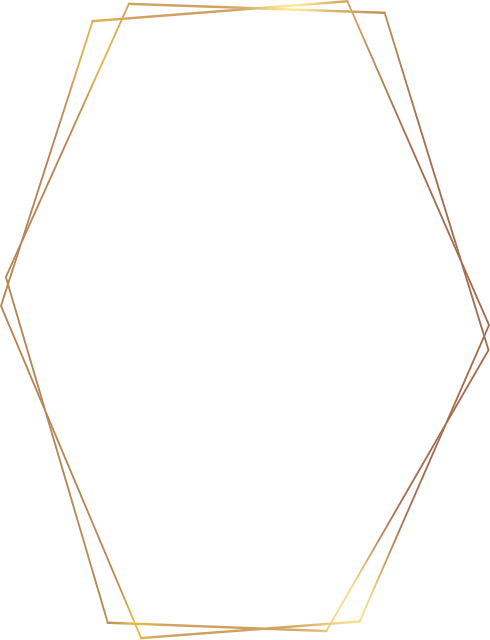
Reproduce this background procedurally as a Shadertoy shader.

```glsl
#define SIDE_WIDTH 0.0029
#define CAP_WIDTH 0.0038
#define PAPER vec3(1.0)
#define BRONZE vec3(0.71, 0.52, 0.33)
#define ROSE vec3(0.64, 0.43, 0.31)
#define TAN vec3(0.81, 0.63, 0.38)
#define GOLD vec3(0.89, 0.73, 0.28)
#define PALE vec3(1.0, 0.91, 0.58)

// Corners run clockwise from the upper left, in fractions of the canvas
const vec2 FRAME_A[6] = vec2[6](
    vec2(0.189, 0.967), vec2(0.709, 0.998), vec2(0.998, 0.492),
    vec2(0.734, 0.029), vec2(0.288, 0.003), vec2(0.002, 0.522));
const vec2 FRAME_B[6] = vec2[6](
    vec2(0.263, 0.994), vec2(0.785, 0.980), vec2(0.997, 0.453),
    vec2(0.666, 0.014), vec2(0.220, 0.027), vec2(0.012, 0.567));

float segmentDistance(vec2 p, vec2 a, vec2 b) {
    vec2 ap = p - a, ab = b - a;
    return length(ap - ab * clamp(dot(ap, ab) / dot(ab, ab), 0.0, 1.0));
}

// Antialiased coverage of a hexagon outline
float outline(vec2 uv, vec2 corners[6]) {
    vec2 scale = vec2(iResolution.x / iResolution.y, 1.0);
    float coverage = 0.0;
    for (int i = 0; i < 6; i++) {
        vec2 a = corners[i] * scale;
        vec2 b = corners[(i + 1) % 6] * scale;
        // The nearly level caps are slightly heavier than the sides
        float flatness = step(abs(b.y - a.y), 0.1);
        float halfWidth = 0.5 * mix(SIDE_WIDTH, CAP_WIDTH, flatness);
        float inside = halfWidth - segmentDistance(uv * scale, a, b);
        coverage = max(coverage, clamp(0.5 + inside * iResolution.y, 0.0, 1.0));
    }
    return coverage;
}

float glow(vec2 uv, vec2 center, vec2 radius) {
    vec2 q = (uv - center) / radius;
    return exp(-dot(q, q));
}

// Metallic tint: bronze sides, tan caps and bright highlights
vec3 metal(vec2 uv) {
    vec3 tint = mix(BRONZE, ROSE, smoothstep(0.5, 0.9, uv.x));
    float caps = smoothstep(0.24, 0.48, abs(uv.y - 0.5));
    tint = mix(tint, TAN, caps * (1.0 - 0.6 * smoothstep(0.7, 0.83, uv.x)));
    tint = mix(tint, BRONZE, glow(uv, vec2(0.20, 0.07), vec2(0.06, 0.10)));
    tint = mix(tint, GOLD, glow(uv, vec2(0.20, 0.92), vec2(0.06, 0.07)));
    tint = mix(tint, GOLD, glow(uv, vec2(0.285, 0.025), vec2(0.04, 0.05)));
    tint = mix(tint, PALE, glow(uv, vec2(0.595, 0.99), vec2(0.075, 0.05)));
    return mix(tint, PALE, 0.9 * glow(uv, vec2(0.72, 0.05), vec2(0.09, 0.09)));
}

void mainImage(out vec4 fragColor, in vec2 fragCoord) {
    vec2 uv = fragCoord / iResolution.xy;
    float lines = max(outline(uv, FRAME_A), outline(uv, FRAME_B));
    fragColor = vec4(mix(PAPER, metal(uv), lines), 1.0);
}
```
